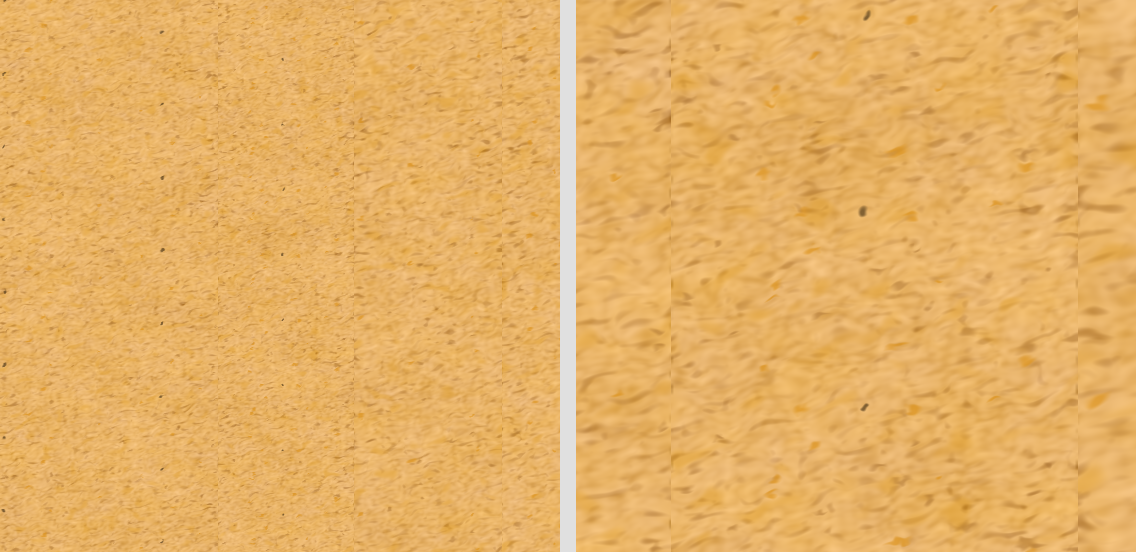
Left: the whole. Right: its middle third, enlarged.
This texture is drawn by a Shadertoy shader. Its source:

```glsl
vec2 hash2(vec2 p) {
    vec3 a = fract(p.xyx * vec3(0.1031, 0.1030, 0.0973));
    a += dot(a, a.yzx + 33.33);
    return fract((a.xx + a.yz) * a.zy);
}

float gradNoise(vec2 p) {
    vec2 i = floor(p), f = fract(p);
    vec2 u = f * f * f * (f * (f * 6.0 - 15.0) + 10.0);
    vec2 o = vec2(0.0, 1.0);
    float a = dot(hash2(i) * 2.0 - 1.0, f);
    float b = dot(hash2(i + o.yx) * 2.0 - 1.0, f - o.yx);
    float c = dot(hash2(i + o.xy) * 2.0 - 1.0, f - o.xy);
    float d = dot(hash2(i + o.yy) * 2.0 - 1.0, f - o.yy);
    return mix(mix(a, b, u.x), mix(c, d, u.x), u.y);
}

// Scattered flecks that recur every six rows: x = brown, y = orange, z = black
vec3 flecks(vec2 q, float seed) {
    vec2 g = q / 0.022, cell = floor(g);
    vec3 cover = vec3(0.0);
    for (int j = -1; j <= 1; j++)
    for (int i = -1; i <= 1; i++) {
        vec2 id = cell + vec2(i, j);
        vec2 key = vec2(id.x, mod(id.y, 6.0)) + seed;
        vec2 kind = hash2(key + 71.3);
        vec2 d = g - id - 0.15 - 0.7 * hash2(key);
        d.y -= 0.2 * d.x;
        vec3 pick = kind.x > 0.983 ? vec3(0, 0, 1)
                  : kind.x > 0.88 ? vec3(0, 1, 0)
                  : kind.x > 0.73 ? vec3(1, 0, 0) : vec3(0);
        d.x *= mix(mix(0.35, 0.85, kind.y), 0.9, pick.z);
        float radius = mix(0.04, 0.15, hash2(key + 19.7).x);
        float spot = 1.0 - smoothstep(radius * 0.3, radius + 0.07, length(d));
        cover = max(cover, spot * pick);
    }
    return cover;
}

void mainImage(out vec4 fragColor, in vec2 fragCoord) {
    vec2 uv = fragCoord / iResolution.y;
    float x = fragCoord.x / iResolution.x;

    // Four vertical strips, each with its own grain scale
    float start = 0.0, end = 0.39, scale = 1.0, strip = 0.0;
    if (x > 0.897)      { start = 0.897; end = 1.16; scale = 0.78; strip = 3.0; }
    else if (x > 0.632) { start = 0.632; end = 0.897; scale = 0.74; strip = 2.0; }
    else if (x > 0.39)  { start = 0.39; end = 0.632; scale = 1.12; strip = 1.0; }
    float across = (x - start) / (end - start);
    float seed = strip * 37.0 + 5.0;
    vec2 q = vec2(uv.x - start, uv.y) * scale;

    // Matted fibres rising gently to the right
    vec2 s = vec2(q.x, q.y - 0.2 * q.x) + seed;
    s += 0.006 * vec2(gradNoise(q * 45.0 + 3.0), gradNoise(q * 38.0 + seed));
    float broad = gradNoise(q * vec2(6.0, 13.0) + seed);
    float clumps = gradNoise(s * vec2(23.0, 50.0) + 31.0);
    float medium = gradNoise(s * vec2(55.0, 125.0));
    float fine = gradNoise(s * vec2(125.0, 215.0) + 17.0);
    float grain = 0.4 * broad + 0.4 * clumps + 0.75 * medium + 0.95 * fine;
    grain *= grain > 0.0 ? 0.8 : 1.15;
    vec3 col = vec3(0.917, 0.710, 0.412) + grain * vec3(0.075, 0.092, 0.120);

    // Drifting yellowness and small honey stains
    float honey = gradNoise(q * vec2(17.0, 31.0) + 64.0) + 0.7 * gradNoise(s * vec2(60.0, 85.0) + 12.0);
    col -= honey * vec3(0.0, 0.012, 0.07);
    float stain = smoothstep(0.12, 0.5, gradNoise(s * vec2(42.0, 68.0) + 53.0));
    col = mix(col, vec3(0.89, 0.65, 0.24), 0.6 * stain);

    // Short shadowed creases, denser near the strip sides
    float rim = smoothstep(0.25, 0.0, across) + smoothstep(0.75, 1.0, across);
    float patches = smoothstep(-0.3, 0.4, gradNoise(q * vec2(14.0, 26.0) + 8.0));
    float crease = smoothstep(0.1, 0.5, gradNoise(s * vec2(62.0, 170.0) + 91.0));
    float pits = smoothstep(0.2, 0.55, gradNoise(s * vec2(100.0, 150.0) + 23.0));
    col -= crease * (0.3 + 0.45 * patches + 0.35 * rim) * vec3(0.15, 0.16, 0.14);
    col -= pits * (0.35 + 0.4 * patches) * vec3(0.14, 0.15, 0.13);

    // Flecks with ragged edges
    vec3 fleck = flecks(q + 0.006 * vec2(medium, fine), seed);
    col = mix(col, vec3(0.64, 0.42, 0.17), 0.45 * fleck.x);
    col = mix(col, vec3(0.86, 0.57, 0.10), 0.65 * fleck.y);
    col = mix(col, vec3(0.36, 0.26, 0.12), 0.75 * fleck.z);

    // Broken hairline at each join
    float join = min(abs(x - 0.39), min(abs(x - 0.632), abs(x - 0.897)));
    float dashes = smoothstep(0.0, 0.4, gradNoise(vec2(seed, uv.y * 110.0)));
    col -= 0.1 * dashes * (1.0 - smoothstep(0.0005, 0.002, join));

    fragColor = vec4(clamp(col, 0.0, 1.0), 1.0);
}
```
